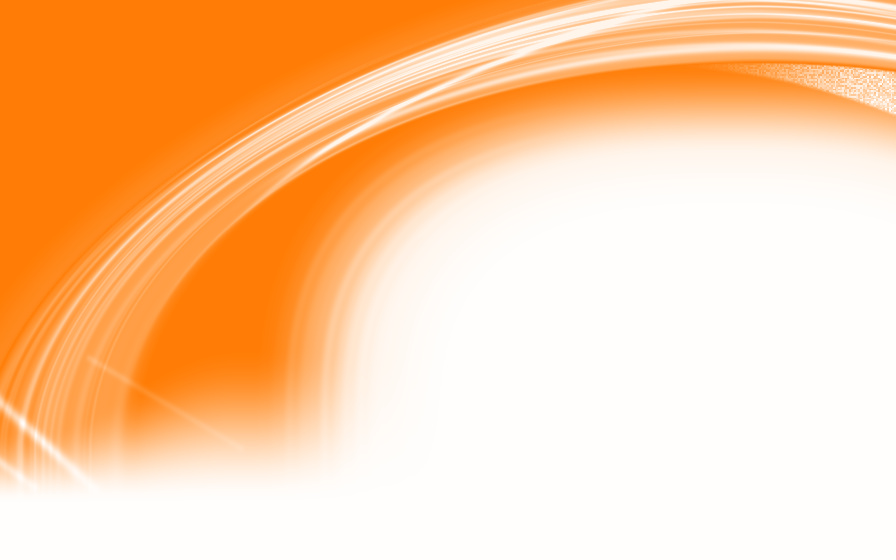
Give the GLSL for this background, as a Shadertoy shader.

```glsl
// A translucent ribbon of light sweeps over an orange field that melts into white.
// Two superellipses bound the ribbon; strands follow the coordinate between them.
// A third superellipse and a low horizon shape the soft white area.

#define ORANGE vec3(1.0, 0.49, 0.025)
#define WHITE vec3(1.0, 0.995, 0.99)
#define RIBBON_CENTER vec2(1.35, 0.2)
#define GLOW_CENTER vec2(1.30, 0.25)
#define STRANDS 26
#define RIBBON_TINT 0.27
#define GRAIN_SCALE 310.0

float hash(float n) { return fract(sin(n * 127.1) * 43758.5); }

float hash2(vec2 p) { return fract(sin(dot(p, vec2(127.1, 311.7))) * 43758.5); }

float noise(float x) {
    float f = fract(x);
    return mix(hash(floor(x)), hash(floor(x) + 1.0), f * f * (3.0 - 2.0 * f));
}

// Normalised radius: 1 on the curve, flat sides below the centre
float superRadius(vec2 p, vec2 size, float power) {
    vec2 q = pow(max(vec2(abs(p.x), p.y), 1e-4) / size, vec2(power));
    return pow(q.x + q.y, 1.0 / power);
}

float strand(float offset, float width) {
    float d = offset / width;
    return exp(-d * d);
}

// Soft straight ray between two points
float ray(vec2 p, vec2 a, vec2 b, float width) {
    vec2 ab = b - a;
    float t = clamp(dot(p - a, ab) / dot(ab, ab), 0.0, 1.0);
    return strand(length(p - a - ab * t), width);
}

// Amount of white laid over the orange field
float whiteField(vec2 p) {
    float r = superRadius(p - GLOW_CENTER, vec2(0.73, 0.55), 2.6);
    float streaks = noise(r * 60.0 + p.x * 3.0) - 0.5;
    r += 0.025 * streaks * smoothstep(1.1, 0.6, p.x);
    float glow = 0.9 * smoothstep(1.17, 0.86, r) + 0.1 * smoothstep(1.0, 0.68, r);
    float top = 0.23 + 0.15 * smoothstep(0.05, 0.42, p.x);
    float floorGlow = 1.0 - smoothstep(0.10, top, p.y);
    return 1.0 - (1.0 - glow) * (1.0 - floorGlow);
}

// White light of the ribbon; s runs from 0 (inner rim) to 1 (outer rim)
float ribbonLight(vec2 p, float s) {
    float x = p.x;
    float lit = smoothstep(0.0, 0.75, x);
    float outerFade = smoothstep(1.02, mix(0.55, 0.85, lit), s);
    float light = RIBBON_TINT * outerFade * (0.75 + 0.5 * noise(s * 9.0 + x));
    light += 0.12 * smoothstep(0.65, 1.1, x);

    // Scattered fine strands, drifting across the ribbon
    for (int i = 0; i < STRANDS; i++) {
        float k = float(i) + 1.0;
        float drift = 0.35 * (hash(k + 40.0) - 0.5) * (x - 0.5);
        float path = 0.12 + 0.88 * sqrt(hash(k)) + drift;
        float width = mix(0.011, 0.035, pow(hash(k + 80.0), 3.0));
        float power = mix(0.08, 0.30, hash(k + 120.0));
        light += power * mix(0.45, 1.0, lit) * strand(s - path, width);
    }

    // Broad highlights and the crossing strand
    float middle = strand(x - 0.80, 0.32);
    light += 0.50 * middle * strand(s - 0.59, 0.055);
    light += 0.30 * middle * strand(s - 0.76, 0.045);
    light += 0.60 * smoothstep(0.35, 0.65, x) * smoothstep(1.5, 0.9, x)
           * strand(s - (x - 0.42) * 0.95, 0.045);
    light += 0.48 * smoothstep(0.4, 0.75, x) * strand(s - 0.18, 0.055);
    light += 0.25 * smoothstep(0.2, 0.4, x) * smoothstep(1.1, 0.7, x)
           * strand(s - 0.02, 0.025);
    light += 0.13 * smoothstep(0.55, 0.25, x) * strand(s - 0.04, 0.06);
    return min(light, 0.93);
}

// Grainy pale wedge under the right end of the ribbon
float grainWedge(vec2 p, float inner) {
    float run = max(p.x - 1.17, 0.0);
    float lower = 0.88 - 0.47 * run * run;
    float mask = smoothstep(-0.004, 0.006, p.y - lower) * smoothstep(0.0, -0.007, inner);
    float grain = hash2(floor(p * GRAIN_SCALE));
    float density = smoothstep(0.0, 0.42, run);
    return mask * density * mix(0.45, 1.0, grain) * mix(0.75, 1.0, density);
}

void mainImage(out vec4 fragColor, in vec2 fragCoord) {
    vec2 p = fragCoord / iResolution.xy * vec2(1.6, 1.0);

    // Signed offsets from both rims give the coordinate across the ribbon
    float inner = superRadius(p - RIBBON_CENTER, vec2(1.13, 0.69), 2.05) - 1.0;
    float outer = superRadius(p - RIBBON_CENTER, vec2(1.39, 0.85), 1.70) - 1.0;
    float s = inner / max(inner - outer, 0.01);
    float rimSoftness = mix(0.025, 0.005, smoothstep(0.2, 0.6, p.x));
    float mask = smoothstep(-rimSoftness, rimSoftness, inner)
               * smoothstep(0.006, -0.006, outer);

    float white = whiteField(p);
    float light = mask * ribbonLight(p, s);
    light = max(light, grainWedge(p, inner));
    light *= 1.0 - 0.6 * smoothstep(1.15, 1.4, p.x) * strand(inner, 0.006);

    // Faint halo outside the ribbon and rays in the lower left corner
    light += 0.10 * smoothstep(0.06, 0.0, outer) * (1.0 - mask) * step(0.0, outer);
    light += 0.50 * ray(p, vec2(-0.02, 0.30), vec2(0.17, 0.125), 0.010);
    light += 0.40 * ray(p, vec2(-0.02, 0.19), vec2(0.06, 0.13), 0.008);
    light += 0.12 * ray(p, vec2(0.16, 0.36), vec2(0.43, 0.20), 0.006);

    float amount = 1.0 - (1.0 - white) * (1.0 - clamp(light, 0.0, 1.0));
    fragColor = vec4(mix(ORANGE, WHITE, amount), 1.0);
}
```
